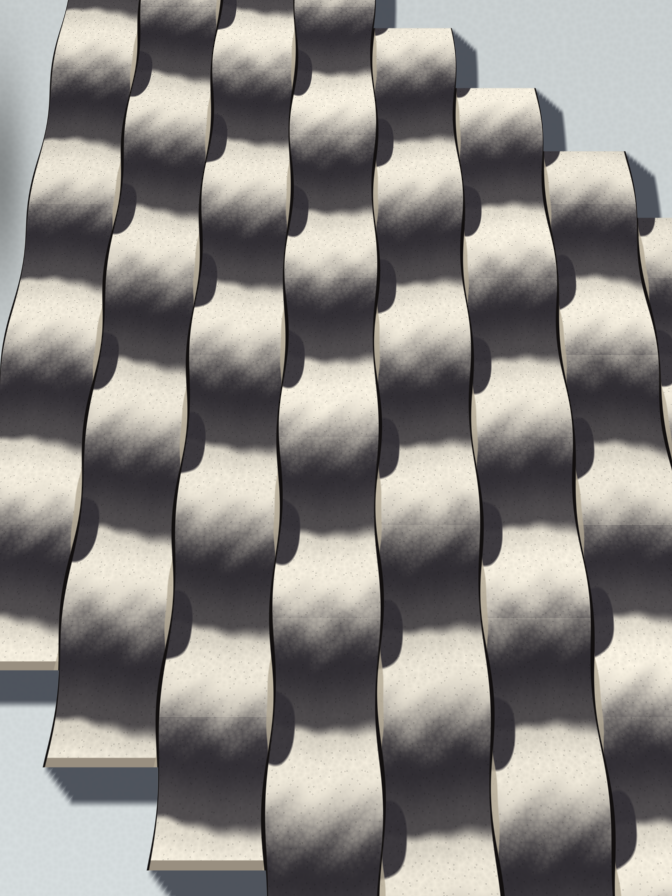
Give the GLSL for this pattern, as a Shadertoy shader.

```glsl
// Rows of wavy clay strips seen in receding perspective under low, raking sun.
// Each lane is a warped strip coordinate; a periodic profile shades its ridges,
// rounded lobes are the shadows of neighbours, cellular noise pits the clay.

#define LANE_TOP 0.0859      // lane width at the top edge
#define LANE_GROWTH 0.0456   // widening of lanes towards the bottom
#define WAVE_RATE 8.245      // ridges along a strip
#define STRIP_LENGTH 6.0     // ridges per strip
#define STAGGER 0.475        // step between neighbouring strip ends
#define EDGE_SWAY 0.035      // sideways sway of strip edges
#define GAP 0.013            // half width of the dark joints
#define CREAM vec3(0.94, 0.915, 0.855)
#define SHADE vec3(0.28, 0.268, 0.275)
#define DEEP vec3(0.175, 0.165, 0.185)
#define WALL vec3(0.80, 0.825, 0.83)

const float TAU = 6.2831853;

float hash(vec2 p) {
    return fract(sin(dot(p, vec2(127.1, 311.7))) * 4375.85);
}

// Distance to the nearest scattered point
float cellular(vec2 p) {
    vec2 cell = floor(p);
    float nearest = 2.0;
    for (int y = -1; y <= 1; y++)
    for (int x = -1; x <= 1; x++) {
        vec2 c = cell + vec2(x, y);
        vec2 seed = c + vec2(hash(c), hash(c + 19.3));
        nearest = min(nearest, length(p - seed));
    }
    return nearest;
}

// Ridge phase: alternate lanes are shifted by half a wave
float wavePhase(float lane, float v) {
    return v + 0.07 - 0.5 * mod(lane, 2.0);
}

float ridge(float lane, float v) {
    return 0.5 + 0.5 * cos(TAU * (wavePhase(lane, v) - 0.42));
}

float stripStart(float lane) {
    return -27.9 + STAGGER * (lane - 4.0);
}

float insideStrip(float lane, float v, float blur) {
    float t = v - stripStart(lane);
    return step(-0.5, lane) * smoothstep(-blur, blur, t)
         * (1.0 - smoothstep(-blur, blur, t - STRIP_LENGTH));
}

// Coverage of all strips, blended across lane borders
float coverage(vec2 q, vec2 blur) {
    float border = floor(q.x + 0.5);
    return mix(insideStrip(border - 1.0, q.y, blur.y), insideStrip(border, q.y, blur.y),
               smoothstep(-blur.x, blur.x, q.x - border));
}

vec3 wallColor(vec2 p, vec2 q, vec2 aa) {
    vec3 col = WALL * (0.97 + 0.06 * p.y + 0.03 * cellular(p * 170.0));
    vec2 dim = vec2(p.x / 0.03, (p.y - 0.2) / 0.12);
    col *= 1.0 - 0.35 * exp(-dot(dim, dim));
    float shadow = 0.0;
    for (int k = 1; k <= 8; k++)
        shadow = max(shadow, coverage(q - vec2(0.28, 0.17) * float(k) / 8.0, aa + 0.02));
    return mix(col, vec3(0.25, 0.27, 0.31), 0.9 * shadow);
}

vec3 clayColor(vec2 q, vec2 aa) {
    float lane = floor(q.x), f = q.x - lane;
    float phase = wavePhase(lane, q.y);
    float vary = hash(vec2(lane, floor(phase + 0.5))) - 0.5;
    phase += 0.05 * vary + 0.025 * sin(f * 4.0 + lane) + 0.006 * sin(f * 19.0 + lane * 3.0);
    float g = fract(phase);

    // Sunlit rise, rounded crest and shaded fall
    float grain = cellular(q * vec2(24.0, 40.0));
    float tone = 0.02 * sin(q.x * 11.0 + 2.0 * sin(q.y * 9.0)) + 0.015 * sin(q.y * 31.0 + q.x * 17.0);
    float lit = smoothstep(0.0, 0.035 + 0.08 * f, g)
              * (1.0 - smoothstep(0.27, 0.73, g + tone + 0.05 * (grain - 0.45)));
    float bounce = max(smoothstep(0.72, 1.0, g), 1.0 - smoothstep(0.0, 0.12, g));
    vec3 col = mix(mix(DEEP * 1.1, SHADE * 1.1, bounce), CREAM, lit);
    col *= 1.0 - 0.1 * lit * (1.0 - smoothstep(0.05, 0.22, g));

    // Lobe of shadow thrown by the strip on the left
    float t = fract(phase + 0.5) - 0.5;
    float lobe = pow(f / 0.215, 2.6) + pow(abs(t - 0.04) / 0.18, 2.6);
    float lobeShadow = 1.0 - smoothstep(0.84, 1.12, lobe);
    col = mix(col, DEEP * 1.15, 0.95 * lobeShadow * insideStrip(lane - 1.0, q.y, aa.y));

    // Surface grain and sparse pits
    float pit = 1.0 - smoothstep(0.04, 0.16, cellular(q * vec2(13.0, 23.0) + 5.0));
    col *= 0.975 + 0.06 * grain + 0.05 * vary - 0.09 * pit;

    // Cut end at the bottom
    float past = q.y - stripStart(lane) - STRIP_LENGTH;
    return mix(col, vec3(0.60, 0.56, 0.50), smoothstep(-aa.y, aa.y, past + 0.045));
}

void mainImage(out vec4 fragColor, in vec2 fragCoord) {
    vec2 p = vec2(0.75 * fragCoord.x / iResolution.x, 1.0 - fragCoord.y / iResolution.y);
    float width = LANE_TOP + LANE_GROWTH * p.y;
    vec2 q = vec2((p.x - 0.4167 - 0.0091 * p.y) / width + 4.0, -WAVE_RATE / sqrt(width));
    vec2 aa = vec2(1.0 / width, 0.188 * pow(width, -1.5)) / iResolution.y;

    // Edges sway outward at each ridge
    float border = floor(q.x + 0.5);
    float crest = ridge(border - 1.0, q.y);
    q.x -= EDGE_SWAY * (2.0 * crest - 1.0) * (1.0 - 2.0 * abs(q.x - border));
    float d = q.x - border;
    vec3 clay = clayColor(q, aa);

    // Visible side faces, turned towards the middle of the view
    float facing = border < 3.5 ? -d : d;
    float sideWidth = 0.065 * smoothstep(0.35, 1.0, border < 3.5 ? crest : 1.0 - crest);
    float side = smoothstep(-aa.x, aa.x, facing) * (1.0 - smoothstep(-aa.x, aa.x, facing - sideWidth));
    clay = mix(clay, vec3(0.70, 0.66, 0.58), 0.8 * side);

    // Dark joints
    float gap = GAP + 0.006 * sin(q.y * 7.0 + border * 2.0);
    clay = mix(clay, vec3(0.07, 0.06, 0.06), 1.0 - smoothstep(gap - aa.x, gap + aa.x, abs(d)));

    vec3 col = mix(wallColor(p, q, aa), clay, coverage(q, aa));
    fragColor = vec4(clamp(col, 0.0, 1.0), 1.0);
}
```
